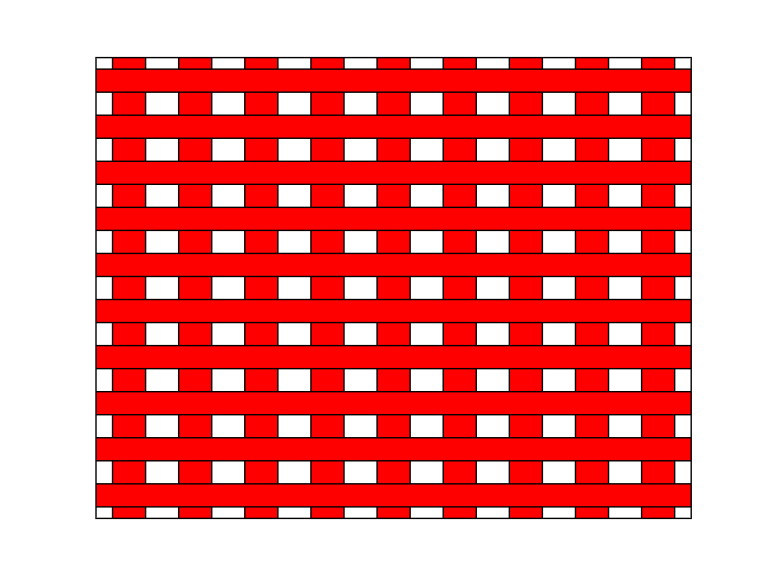
Write a WebGL 1 fragment shader that draws this pattern.

```glsl
precision highp float;
// Framed lattice of red strips on white: upright bars pass behind level bands.
// Repeated strip distances give fills and outlines, layered from back to front.
// The plain white margin round the frame lets the canvas tile without a seam.

#define REPEATS vec2(9.0, 10.0)      // bars across, bands down
#define FRAME_MIN vec2(0.125, 0.1)   // frame corners, as shares of the canvas
#define FRAME_MAX vec2(0.9, 0.9)
#define STRIP_SHARE 0.5              // strip thickness, as a share of its cell
#define LINE_WIDTH 0.00242           // outline thickness, in canvas heights
#define PAPER vec3(1.0)
#define STRIP_RED vec3(1.0, 0.0, 0.0)
#define INK vec3(0.0)

uniform vec2 u_resolution;

// Coverage of the region where the signed distance is negative.
float fillMask(float dist, float pixel) {
  return clamp(0.5 - dist / pixel, 0.0, 1.0);
}

// Coverage of an outline centred on the zero distance.
float lineMask(float dist, float pixel) {
  return fillMask(abs(dist) - 0.5 * LINE_WIDTH, pixel);
}

// Paints one outlined layer of strips over the colour below it.
vec3 paintStrip(vec3 below, float dist, float pixel) {
  vec3 filled = mix(below, STRIP_RED, fillMask(dist, pixel));
  return mix(filled, INK, lineMask(dist, pixel));
}

void main() {
  // All lengths are in canvas heights.
  float pixel = 1.0 / u_resolution.y;
  vec2 canvas = vec2(u_resolution.x / u_resolution.y, 1.0);
  vec2 frameSize = (FRAME_MAX - FRAME_MIN) * canvas;
  vec2 p = gl_FragCoord.xy * pixel - FRAME_MIN * canvas;

  // Signed distances to the nearest bar (x) and band (y), centred in cells.
  vec2 cell = frameSize / REPEATS;
  vec2 strip = (abs(fract(p / cell) - 0.5) - 0.5 * STRIP_SHARE) * cell;

  // Signed distance to the frame.
  vec2 edge = abs(p - 0.5 * frameSize) - 0.5 * frameSize;
  float frame = max(edge.x, edge.y);

  // Bars, then bands, then the clipped margin and the frame line.
  vec3 color = paintStrip(PAPER, strip.x, pixel);
  color = paintStrip(color, strip.y, pixel);
  color = mix(PAPER, color, fillMask(frame, pixel));
  color = mix(color, INK, lineMask(frame, pixel));

  gl_FragColor = vec4(color, 1.0);
}
```
